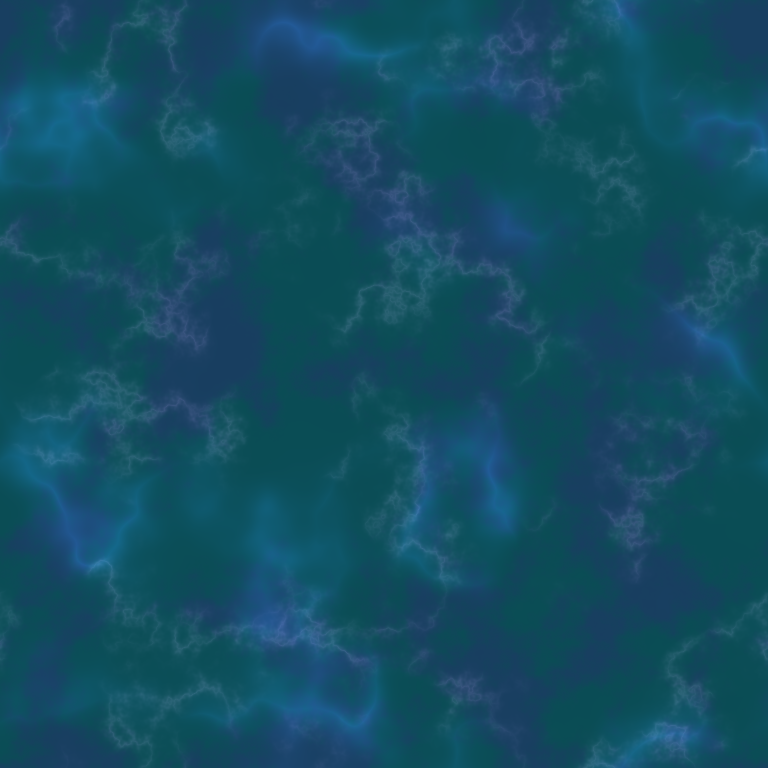
Give the GLSL for this texture, as a Shadertoy shader.

```glsl
// Random unit gradient of a lattice cell
vec2 gradient(vec2 cell, uint seed) {
    uvec2 c = uvec2(cell);
    uint h = c.x * 1597u + c.y * 51749u + seed * 7919u;
    h = (h ^ (h >> 15)) * 73471u;
    h = (h ^ (h >> 13)) * 91193u;
    h ^= h >> 16;
    float angle = 6.28318 * float(h & 65535u) / 65536.0;
    return vec2(cos(angle), sin(angle));
}

// Gradient noise that wraps after a whole number of cells
float wrapNoise(vec2 p, float period, uint seed) {
    vec2 cell = floor(p), f = p - cell;
    vec2 lo = mod(cell, period), hi = mod(cell + 1.0, period);
    vec2 w = f * f * f * (f * (f * 6.0 - 15.0) + 10.0);
    float a = dot(gradient(lo, seed), f);
    float b = dot(gradient(vec2(hi.x, lo.y), seed), f - vec2(1, 0));
    float c = dot(gradient(vec2(lo.x, hi.y), seed), f - vec2(0, 1));
    float d = dot(gradient(hi, seed), f - 1.0);
    return mix(mix(a, b, w.x), mix(c, d, w.x), w.y);
}

// Octaves are shifted so that their lattices never line up
float fractalNoise(vec2 uv, float freq, int octaves, float gain, uint seed) {
    float sum = 0.0, amp = 1.0;
    for (int i = 0; i < octaves; i++) {
        vec2 shift = vec2(0.37, 0.71) * float(i + 1);
        sum += amp * wrapNoise(uv * freq + shift, freq, seed + uint(i) * 17u);
        freq *= 2.0;
        amp *= gain;
    }
    return sum;
}

void mainImage(out vec4 fragColor, in vec2 fragCoord) {
    vec2 uv = fragCoord / iResolution.xy;

    // Grainy navy clouds over deep teal
    float navy = smoothstep(-0.2, 0.5, fractalNoise(uv, 5.0, 7, 0.62, 11u));

    // Soft blue glow along broad creases
    float crease = exp(-7.0 * abs(fractalNoise(uv, 4.0, 4, 0.42, 203u)));
    float glow = crease * smoothstep(-0.15, 0.4, fractalNoise(uv, 3.0, 3, 0.5, 307u));

    // Fine curling veins, gathered in patches
    float vein = exp(-11.0 * abs(fractalNoise(uv, 7.0, 6, 0.55, 401u)));
    vein *= smoothstep(-0.12, 0.35, fractalNoise(uv, 6.0, 4, 0.5, 509u));

    vec3 color = vec3(0.04, 0.30, 0.333);
    color += navy * vec3(0.055, -0.055, 0.045);
    color += glow * vec3(0.04, 0.11, 0.22);
    color += vein * vec3(0.13, 0.085, 0.12);
    fragColor = vec4(color, 1.0);
}
```
